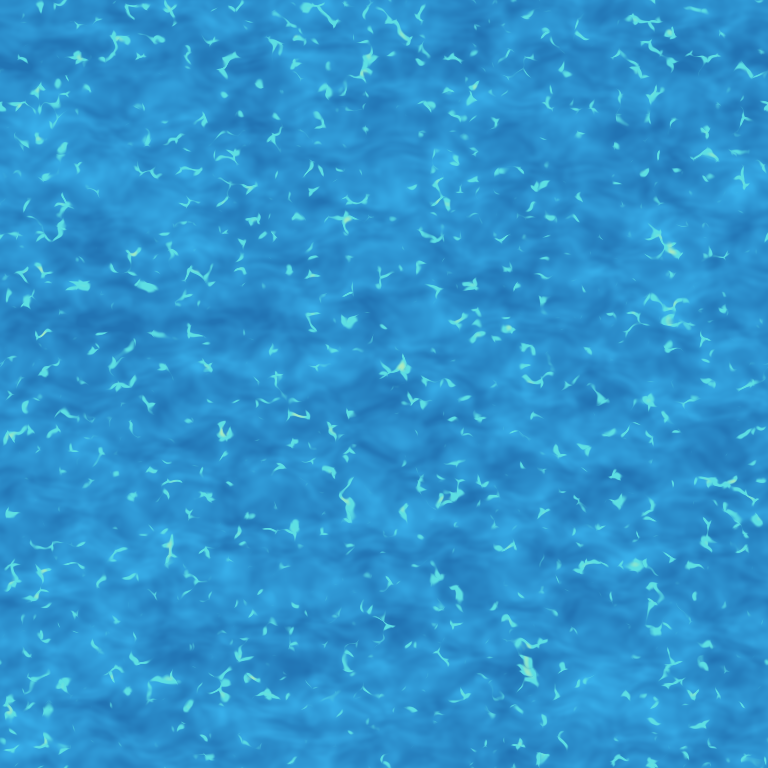
Give the GLSL for this texture, as a WebGL 1 fragment shader.

```glsl
precision highp float;
uniform vec2 u_resolution;

// Colours
const vec3 DEEP_BLUE = vec3(0.130, 0.455, 0.705);
const vec3 LIGHT_BLUE = vec3(0.212, 0.668, 0.900);
const vec3 AQUA = vec3(0.360, 0.870, 0.890);
const vec3 CREAM = vec3(0.780, 0.930, 0.700);

// Repeats across the tile (whole numbers, so everything wraps)
const vec2 DRIFT_FREQ = vec2(4.0, 6.0);
const vec2 SWELL_FREQ = vec2(11.0, 20.0);
const vec2 WAVE_FREQ = vec2(22.0, 41.0);
const vec2 RIPPLE_FREQ = vec2(53.0, 87.0);
const vec2 BEND_FREQ = vec2(14.0, 17.0);
const vec2 CURL_FREQ = vec2(61.0);
const vec2 PATCH_FREQ = vec2(43.0, 47.0);
const vec2 CLUSTER_FREQ = vec2(11.0, 13.0);
const vec2 GLINT_CELLS = vec2(40.0, 42.0);

// Strengths
const float BEND = 0.022;
const float CURL = 0.010;
const float WATER_LEVEL = 0.46;
const float WATER_CONTRAST = 0.62;
const float GLINT_WIDTH = 0.34;
const float PATCH_START = 0.08;
const float PATCH_FULL = 0.46;
const float HALO = 0.20;
const float TAU = 6.2831853;

vec2 hash2(vec2 p) {
  vec3 h = fract(p.xyx * vec3(0.1031, 0.1030, 0.0973));
  h += dot(h, h.yzx + 33.33);
  return fract((h.xx + h.yz) * h.zy);
}

vec2 wrapCell(vec2 cell, vec2 period) {
  return floor(mod(cell + 0.5, period));
}

float cornerSlope(vec2 cell, vec2 corner, vec2 f, vec2 period, float seed) {
  float angle = TAU * hash2(wrapCell(cell + corner, period) + seed).x;
  return dot(vec2(cos(angle), sin(angle)), f - corner);
}

// Gradient noise that repeats over the unit square
float noise(vec2 p, vec2 period, float seed) {
  vec2 x = p * period;
  vec2 cell = floor(x);
  vec2 f = x - cell;
  vec2 u = f * f * f * (f * (f * 6.0 - 15.0) + 10.0);
  float a = cornerSlope(cell, vec2(0.0, 0.0), f, period, seed);
  float b = cornerSlope(cell, vec2(1.0, 0.0), f, period, seed);
  float c = cornerSlope(cell, vec2(0.0, 1.0), f, period, seed);
  float d = cornerSlope(cell, vec2(1.0, 1.0), f, period, seed);
  return mix(mix(a, b, u.x), mix(c, d, u.x), u.y);
}

vec2 noise2(vec2 p, vec2 period, float seed) {
  return vec2(noise(p, period, seed), noise(p, period, seed + 37.0));
}

// Gap between the two nearest cell points: zero along cell borders
float borderGap(vec2 p, vec2 period) {
  vec2 x = p * period;
  vec2 cell = floor(x);
  float nearest = 8.0;
  float second = 8.0;
  for (int j = -1; j <= 1; j++) {
    for (int i = -1; i <= 1; i++) {
      vec2 neighbour = cell + vec2(float(i), float(j));
      vec2 point = neighbour + hash2(wrapCell(neighbour, period) + 211.0);
      float d = distance(x, point);
      second = min(second, max(nearest, d));
      nearest = min(nearest, d);
    }
  }
  return second - nearest;
}

// Broad, sideways-stretched waves
float waterTone(vec2 p) {
  vec2 q = p + BEND * noise2(p, BEND_FREQ, 5.0);
  float height = 0.45 * noise(p, DRIFT_FREQ, 11.0)
    + 0.85 * noise(q, SWELL_FREQ, 23.0)
    + 0.80 * noise(q, WAVE_FREQ, 59.0)
    + 0.38 * noise(q, RIPPLE_FREQ, 83.0);
  return WATER_LEVEL + WATER_CONTRAST * height;
}

void main() {
  vec2 p = gl_FragCoord.xy / u_resolution;

  // Patches where the net of light breaks through
  float cover = noise(p, PATCH_FREQ, 101.0) + 0.45 * noise(p, CLUSTER_FREQ, 131.0);
  float patchMask = smoothstep(PATCH_START, PATCH_FULL, cover);

  // Thin curled threads, wider where the patch is strong
  vec2 q = p + CURL * noise2(p, CURL_FREQ, 151.0);
  float width = GLINT_WIDTH * (0.45 + 0.55 * patchMask);
  float thread = 1.0 - smoothstep(0.0, width, borderGap(q, GLINT_CELLS));
  float glint = thread * patchMask;

  float tone = waterTone(p) + HALO * smoothstep(-0.1, 0.5, cover);
  vec3 color = mix(DEEP_BLUE, LIGHT_BLUE, clamp(tone, 0.0, 1.1));
  color = mix(color, AQUA, smoothstep(0.04, 0.85, glint));
  color = mix(color, CREAM, 0.8 * smoothstep(0.48, 0.75, cover) * thread);
  gl_FragColor = vec4(color, 1.0);
}
```
